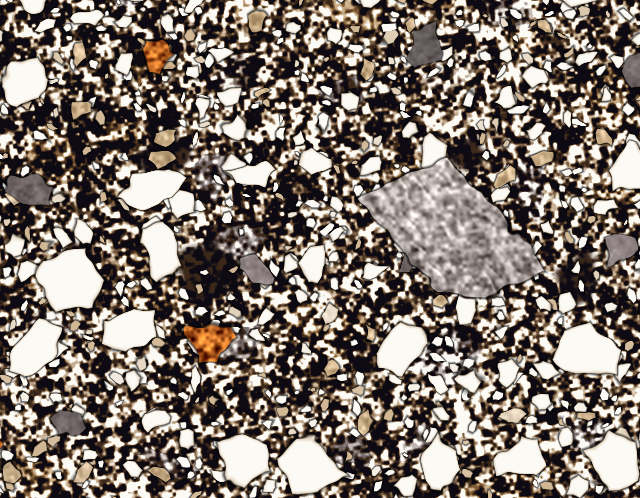
A Shadertoy shader for this texture:

```glsl
// Thin section of a coarse sandstone under the microscope: a speckled brown matrix
// with rock fragments, dark patches, bright angular grains and one striped crystal.
// Grains are random polygons on jittered grids; the speckle is noise sent through a colour ramp.

#define SPECKLE_FREQ 66.0
#define SPECKLE_GAIN 2.5
#define MATRIX_TONE 0.375
#define LARGE_FILL 0.66
#define MEDIUM_FILL 0.40
#define SMALL_FILL 0.30
#define DARK_FILL 0.34
#define EDGE_SOFTNESS 0.0016
#define RIM_WIDTH 0.007
#define CRYSTAL_CENTRE vec2(0.906, 0.527)
#define CRYSTAL_HALF vec2(0.152, 0.096)
#define CRYSTAL_ANGLE -0.87

const vec3 INK = vec3(0.05, 0.04, 0.08);
const vec3 UMBER = vec3(0.24, 0.16, 0.10);
const vec3 BROWN = vec3(0.50, 0.36, 0.21);
const vec3 GREY = vec3(0.45, 0.41, 0.41);
const vec3 TAN = vec3(0.80, 0.69, 0.54);
const vec3 SILVER = vec3(0.75, 0.71, 0.69);
const vec3 WHITE = vec3(0.99, 0.98, 0.96);
const vec3 ORANGE = vec3(0.72, 0.38, 0.13);

vec3 hash3(vec2 p) {
    vec3 q = fract(p.xyx * vec3(0.1031, 0.1030, 0.0973));
    q += dot(q, q.yxz + 33.33);
    return fract((q.xxy + q.yzz) * q.zyx);
}

float noise(vec2 p) {
    vec2 i = floor(p), f = fract(p);
    f = f * f * (3.0 - 2.0 * f);
    return mix(mix(hash3(i).x, hash3(i + vec2(1, 0)).x, f.x),
               mix(hash3(i + vec2(0, 1)).x, hash3(i + vec2(1, 1)).x, f.x), f.y);
}

mat2 rotate(float a) {
    return mat2(cos(a), -sin(a), sin(a), cos(a));
}

float speckle(vec2 p) {
    p = rotate(0.6) * p * SPECKLE_FREQ;
    return 0.5 * noise(p) + 0.5 * noise(rotate(1.1) * p * 2.0 + 19.0);
}

float cover(float d) {
    float w = max(EDGE_SOFTNESS, 0.7 / iResolution.y);
    return 1.0 - smoothstep(-w, w, d);
}

// Dark to bright mineral colours; cool moves the middle from brown to grey
vec3 ramp(float t, float cool) {
    vec3 c = mix(INK, UMBER, smoothstep(0.14, 0.29, t));
    c = mix(c, mix(BROWN, GREY, cool), smoothstep(0.34, 0.46, t));
    c = mix(c, mix(TAN, SILVER, cool), smoothstep(0.48, 0.60, t));
    return mix(c, WHITE, smoothstep(0.64, 0.76, t));
}

// Distance to scattered irregular polygons; traits holds random values of the nearest
float grains(vec2 p, float cell, float size, float fill, float seed, out vec3 traits) {
    vec2 g = p / cell, base = floor(g);
    float nearest = 1.0;
    traits = vec3(0.5);
    for (int j = -1; j <= 1; j++)
    for (int i = -1; i <= 1; i++) {
        vec2 c = base + vec2(i, j), key = c + seed;
        vec3 place = hash3(key), form = hash3(key + 71.3);
        if (form.x > fill) continue;
        vec2 q = rotate((place.z - 0.5) * 2.8 + 0.35) * (g - c - 0.2 - 0.6 * place.xy);
        q.y *= 1.0 + form.y * form.y;
        float r = size * mix(0.45, 1.0, form.z), d = -1.0;
        for (int k = 0; k < 6; k++) {
            vec3 side = hash3(key + 13.7 * float(k + 1));
            float a = 1.0472 * (float(k) + 0.6 * side.x);
            d = max(d, dot(q, vec2(cos(a), sin(a))) - r * (0.7 + 0.5 * side.y));
        }
        if (d * cell < nearest) {
            nearest = d * cell;
            traits = hash3(key + 131.7);
        }
    }
    return nearest;
}

// Lays one grain over the ground, with a dark rim outside it
vec3 lay(vec3 ground, vec3 grain, float d) {
    ground *= mix(0.3, 1.0, smoothstep(0.0, RIM_WIDTH, d));
    return mix(ground, grain, cover(d));
}

void mainImage(out vec4 fragColor, in vec2 fragCoord) {
    vec2 p = fragCoord / iResolution.y;
    vec2 rough = p + 0.012 * (vec2(noise(p * 45.0), noise(p * 45.0 + 57.0)) - 0.5)
                   + 0.022 * (vec2(noise(p * 14.0), noise(p * 14.0 + 91.0)) - 0.5);
    float grit = speckle(p) - 0.5;
    float broad = noise(p * 5.0 + 7.0) + 0.5 * noise(p * 11.0) - 0.75;
    vec3 traits;

    // Matrix and speckled rock fragments
    float d = grains(rough, 0.19, 0.42, 0.8, 11.0, traits);
    float inside = cover(d);
    float tone = MATRIX_TONE + 0.18 * broad + inside * 0.22 * (traits.y - 0.4);
    float gain = SPECKLE_GAIN * mix(1.0, mix(0.5, 1.0, traits.z), inside);
    float cool = mix(0.3, smoothstep(0.35, 0.65, traits.x), inside);
    tone -= 0.12 * (1.0 - smoothstep(0.0, 0.005, abs(d)));
    vec3 col = ramp(tone + gain * grit, cool);

    // Opaque dark patches with ragged edges
    d = grains(rough + 0.02 * grit, 0.27, 0.27, DARK_FILL, 47.0, traits);
    vec3 dark = mix(INK, UMBER, smoothstep(0.0, 0.25, grit + 0.1 * traits.x));
    col = mix(col, dark, 1.0 - smoothstep(-0.008, 0.012, d));

    // Bright grains, from small to large
    d = grains(rough, 0.032, 0.36, SMALL_FILL, 83.0, traits);
    col = lay(col, mix(WHITE, TAN, 0.9 * smoothstep(0.55, 0.9, traits.x)), d);
    d = grains(rough, 0.07, 0.35, MEDIUM_FILL, 151.0, traits);
    vec3 pale = mix(WHITE, TAN + 0.5 * grit, smoothstep(0.72, 0.85, traits.x));
    col = lay(col, mix(pale, TAN, 0.4 * smoothstep(-0.005, 0.0, d)), d);
    d = grains(rough, 0.19, 0.33, LARGE_FILL, 211.0, traits);
    vec3 large = mix(WHITE, TAN, 0.5 * smoothstep(-0.006, 0.0, d));
    if (traits.x > 0.90) large = ORANGE + vec3(1.3, 1.0, 0.5) * grit;
    else if (traits.x > 0.76) large = GREY * (0.8 + 0.5 * traits.y) + 0.25 * grit;
    col = lay(col, large, d);

    // Large grey crystal with cleavage lines along its length
    vec2 q = rotate(CRYSTAL_ANGLE) * (rough - CRYSTAL_CENTRE);
    q.x -= 0.25 * q.y;
    vec2 b = abs(q) - CRYSTAL_HALF;
    d = max(max(b.x, b.y), dot(q, vec2(0.75, -0.66)) - 0.135);
    float lines = noise(q * vec2(16.0, 150.0)) - 0.5;
    float cloud = noise(p * 17.0 + 31.0) - 0.5;
    vec3 crystal = mix(GREY, SILVER, 0.75 + 0.5 * cloud) + 0.28 * lines + 0.85 * grit;
    col = lay(col, crystal, d);

    fragColor = vec4(clamp(col, 0.0, 1.0), 1.0);
}
```
